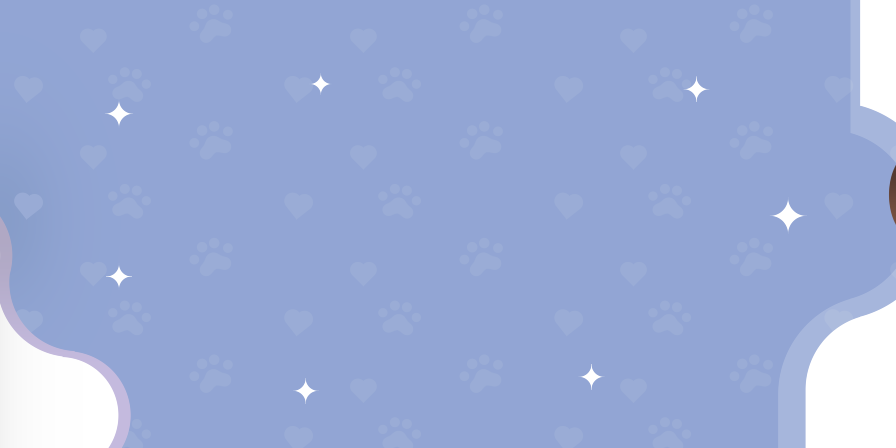
This background is drawn by a Shadertoy shader. Its source:

```glsl
// Periwinkle backdrop with faint paws and hearts, white sparkles and two soft corner blobs.
// Lengths are in canvas units: the canvas is 384 units tall.

float fill(float dist) {
    float pixel = 384.0 / iResolution.y;
    return smoothstep(0.6, -0.6, dist / pixel);
}

vec2 rotate(vec2 p, float angle) {
    float c = cos(angle), s = sin(angle);
    return vec2(c * p.x + s * p.y, c * p.y - s * p.x);
}

float circle(vec2 p, vec2 center, float radius) {
    return length(p - center) - radius;
}

float smoothMin(float a, float b, float k) {
    float h = max(k - abs(a - b), 0.0) / k;
    return min(a, b) - 0.25 * h * h * k;
}

// Offset from the nearest copy of an anchor in the wallpaper grid
vec2 repeatAt(vec2 p, vec2 anchor) {
    vec2 cell = vec2(231.5, 100.0);
    return mod(p - anchor + 0.5 * cell, cell) - 0.5 * cell;
}

float paw(vec2 p) {
    p.x = abs(p.x);
    float toes = min(circle(p, vec2(14.5, 7.5), 4.0), circle(p, vec2(5.2, 15.0), 4.3));
    float pad = smoothMin(circle(p, vec2(0.0, 1.5), 6.8), circle(p, vec2(8.0, -3.5), 5.3), 5.0);
    return min(toes, pad);
}

float heart(vec2 p, float size) {
    p = p / size + vec2(0.0, 0.55);
    p.x = abs(p.x);
    if (p.x + p.y > 1.0) return size * circle(p, vec2(0.25, 0.75), 0.35355);
    float edge = min(length(p - vec2(0.0, 1.0)), length(p - 0.5 * max(p.x + p.y, 0.0)));
    return size * edge * sign(p.x - p.y);
}

// Four-pointed star cut out by four circles
float sparkle(vec2 p, float radius) {
    p = abs(p);
    return max(radius - length(p - radius), max(p.x, p.y) - radius);
}

// Two bulges joined by a concave arc
float leftBlob(vec2 p) {
    float bulges = min(circle(p, vec2(-48.0, 165.0), 58.6), circle(p, vec2(57.0, 28.0), 55.0));
    float neck = max(max(p.x - 64.0, p.y - 154.0), -circle(p, vec2(67.0, 142.0), 59.0));
    return min(bulges, neck);
}

// Rounded column that sweeps up to the right edge
float rightBlob(vec2 p) {
    float column = length(vec2(p.x - 752.0, max(p.y - 46.0, 0.0))) - 85.0;
    float sweep = max(4.0 * (729.0 - p.x), -circle(p, vec2(710.0, 199.0), 73.5));
    return min(column, sweep);
}

void mainImage(out vec4 fragColor, in vec2 fragCoord) {
    vec2 p = fragCoord * 384.0 / iResolution.y;
    vec3 color = vec3(0.571, 0.647, 0.831);

    // Soft shade beside the left blob
    vec2 shade = (p - vec2(0.0, 195.0)) / vec2(48.0, 75.0);
    color = mix(color, vec3(0.51, 0.60, 0.77), 0.7 * exp(-dot(shade, shade)));

    // Faint wallpaper motifs
    float motif = paw(rotate(repeatAt(p, vec2(183.5, 159.0)), 0.33) / 1.05) * 1.05;
    motif = min(motif, paw(rotate(repeatAt(p, vec2(110.0, 206.5)), -0.14)));
    motif = min(motif, heart(repeatAt(p, vec2(80.0, 349.0)), 19.0));
    motif = min(motif, heart(rotate(repeatAt(p, vec2(24.0, 307.0)), -0.12), 20.5));
    color = mix(color, vec3(0.606, 0.677, 0.838), 0.9 * fill(motif));

    // Sparkles: position and radius
    vec3 sparkles[7] = vec3[7](
        vec3(102.0, 286.5, 12.0), vec3(275.0, 312.0, 9.3), vec3(597.0, 307.5, 10.8),
        vec3(102.0, 147.0, 10.8), vec3(262.0, 49.0, 10.8), vec3(507.0, 61.0, 10.8),
        vec3(675.5, 199.0, 15.5));
    for (int i = 0; i < 7; i++) {
        color = mix(color, vec3(1.0), fill(sparkle(p - sparkles[i].xy, sparkles[i].z)));
    }

    // Brown oval at the right edge
    vec2 oval = (p - vec2(782.0, 217.0)) / vec2(20.0, 36.0);
    vec3 brown = mix(vec3(0.46, 0.31, 0.25), vec3(0.33, 0.22, 0.19), smoothstep(195.0, 240.0, p.y));
    color = mix(color, brown, fill(20.0 * (length(oval) - 1.0)));

    // Right blob: translucent rim, white core
    color = mix(color, vec3(1.0), 0.19 * fill(rightBlob(p)));
    color = mix(color, vec3(1.0), fill(rightBlob(p - vec2(3.5, 4.0)) + 20.0));

    // Left blob: lavender rim, white core greying toward the edge
    vec3 lavender = mix(vec3(0.77, 0.73, 0.87), vec3(0.69, 0.66, 0.77), smoothstep(60.0, 180.0, p.y));
    vec3 core = vec3(1.0 - 0.05 * exp(-p.x / 22.0));
    color = mix(color, lavender, fill(leftBlob(p)));
    color = mix(color, core, fill(leftBlob(p + vec2(5.5, 0.0)) + 5.0));

    fragColor = vec4(color, 1.0);
}
```
